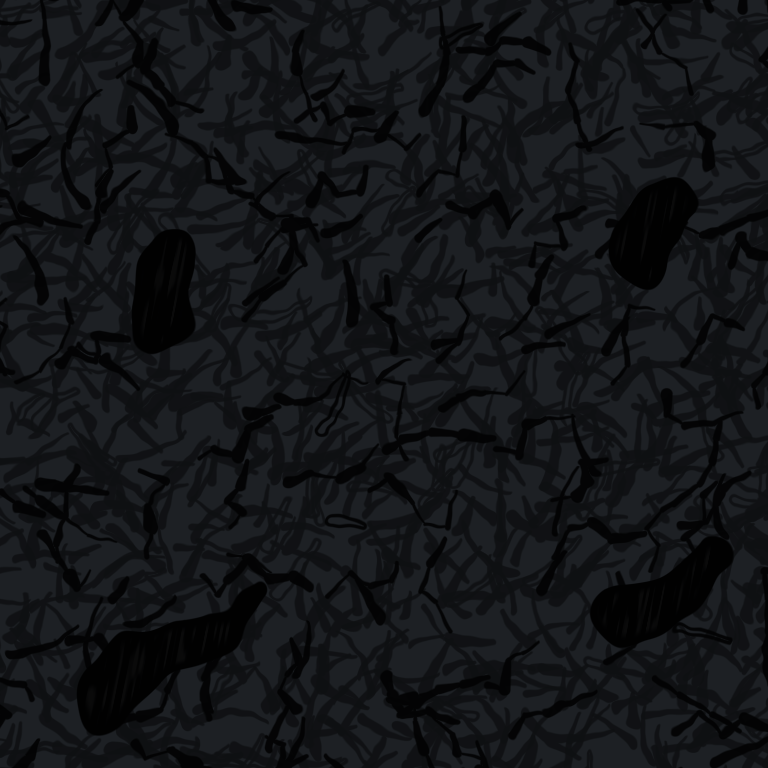
Reproduce this texture procedurally as a WebGL 2 fragment shader.

```glsl
#version 300 es
precision highp float;
// Dark tangle of brush marks on slate: layers of short tapered strokes,
// crooked black chains and dabs over them, and four solid hatched blots.
// Strokes sit on jittered grids; edges are roughened by value noise.

#define GROUND vec3(0.112, 0.124, 0.140)
#define INK vec3(0.055, 0.061, 0.069)
#define BLACK vec3(0.008, 0.009, 0.011)
#define STROKE_LAYERS 4
#define STROKE_GRID 16.0
#define CHAIN_GRID 9.0
#define DAB_SHARE 0.22
#define LOOP_SHARE 0.08
#define ROUGHNESS 0.005
#define SLANT 0.8

uniform vec2 u_resolution;
out vec4 fragColor;

float hash(vec2 p) {
  return fract(sin(dot(p, vec2(127.1, 311.7))) * 43758.5453);
}

float noise(vec2 p) {
  vec2 i = floor(p), f = fract(p);
  f = f * f * (3.0 - 2.0 * f);
  return mix(mix(hash(i), hash(i + vec2(1, 0)), f.x),
             mix(hash(i + vec2(0, 1)), hash(i + vec2(1, 1)), f.x), f.y);
}

vec2 heading(float a) { return vec2(cos(a), sin(a)); }

// Coordinates along and across a direction
vec2 toLocal(vec2 p, float a) {
  vec2 d = heading(a);
  return vec2(dot(p, d), dot(p, vec2(-d.y, d.x)));
}

float fill(float d) {
  float px = 1.0 / u_resolution.y;
  return 1.0 - smoothstep(-px, px, d);
}

// Capsule along x that narrows towards one end
float taperedStroke(vec2 q, float halfLen, float r, float taper) {
  float x = clamp(q.x, -halfLen, halfLen);
  float t = 0.5 + 0.5 * x / halfLen;
  return length(q - vec2(x, 0.0)) - r * (1.0 - taper * t);
}

// One layer of short, slightly bent strokes; a few are hollow loops
float strokeLayer(vec2 p, float seed, float share) {
  float cover = 0.0;
  vec2 base = floor(p * STROKE_GRID);
  for (int j = -1; j <= 1; j++)
  for (int i = -1; i <= 1; i++) {
    vec2 cell = base + vec2(i, j), id = cell + seed * 37.3;
    if (hash(id + 0.7) > share) continue;
    vec2 jitter = vec2(hash(id + 1.3), hash(id + 2.9));
    float angle = SLANT + (hash(id + 3.1) + hash(id + 4.7) - 1.0) * 2.1;
    vec2 q = toLocal(p - (cell + jitter) / STROKE_GRID, angle);
    q.y += (hash(id + 5.3) - 0.5) * 14.0 * q.x * q.x;
    float halfLen = mix(0.016, 0.048, hash(id + 6.1));
    float r = mix(0.004, 0.009, hash(id + 7.9));
    float d = taperedStroke(q, halfLen, r, 0.6);
    if (hash(id + 8.3) < LOOP_SHARE) d = abs(d) - 0.0022;
    cover = max(cover, fill(d));
  }
  return cover;
}

// Crooked chains of four joined strokes with uneven weight
float chainLayer(vec2 p) {
  float cover = 0.0;
  vec2 base = floor(p * CHAIN_GRID);
  for (int j = -1; j <= 1; j++)
  for (int i = -1; i <= 1; i++) {
    vec2 cell = base + vec2(i, j);
    vec2 jitter = vec2(hash(cell + 11.3), hash(cell + 12.7));
    float course = SLANT + (hash(cell + 13.9) - 0.5) * 2.8;
    vec2 joint = (cell + jitter) / CHAIN_GRID - heading(course) * 0.06;
    for (int k = 0; k < 4; k++) {
      vec2 id = cell + float(k) * 5.7 + 20.3;
      float angle = course + (hash(id) - 0.5) * 2.4;
      float halfLen = mix(0.011, 0.021, hash(id + 1.9));
      vec2 q = toLocal(p - joint, angle) - vec2(halfLen, 0.0);
      float r = mix(0.0025, 0.0085, pow(hash(id + 2.3), 1.4));
      cover = max(cover, fill(taperedStroke(q, halfLen, r, 0.45)));
      joint += heading(angle) * 2.0 * halfLen;
    }
  }
  return cover;
}

// Four large blots, from a long bent one to a compact one
float blots(vec2 p) {
  float d = 1.0;
  for (int i = 0; i < 4; i++) {
    float n = float(i), column = mod(n, 2.0), row = floor(n / 2.0);
    vec2 centre = vec2(0.24 + 0.63 * column - 0.02 * row,
                       0.16 + 0.47 * row + 0.07 * column);
    vec2 q = toLocal(p - centre, 0.55 + 0.65 * row);
    float halfLen = 0.022 + 0.1 * exp(-0.75 * n);
    q.y += 0.012 * sin(q.x * 32.0 + n * 1.7);
    float wobble = 0.02 * (noise(p * 26.0 + n * 9.0) - 0.5);
    d = min(d, taperedStroke(q, halfLen, 0.044, 0.6 - 0.15 * n) + wobble);
  }
  return d;
}

void main() {
  vec2 p = gl_FragCoord.xy / u_resolution.y;
  vec2 rough = p + ROUGHNESS * (vec2(noise(p * 70.0), noise(p * 70.0 + 31.0)) - 0.5);

  // Overlapping grey strokes
  vec3 color = GROUND;
  for (int i = 0; i < STROKE_LAYERS; i++)
    color = mix(color, INK, 0.88 * strokeLayer(rough, float(i) + 1.0, 1.0));

  // Black chains and dabs
  float black = max(chainLayer(rough), strokeLayer(rough, 9.0, DAB_SHARE));
  color = mix(color, BLACK, 0.94 * black);

  // Blots with faint fine hatching inside
  float d = blots(p);
  float hatch = smoothstep(0.62, 0.9, noise(vec2(p.x * 260.0 - p.y * 50.0, p.y * 22.0)));
  hatch *= smoothstep(-0.008, -0.02, d);
  color = mix(color, BLACK * 0.5 + 0.035 * hatch, fill(d));

  fragColor = vec4(color, 1.0);
}
```
